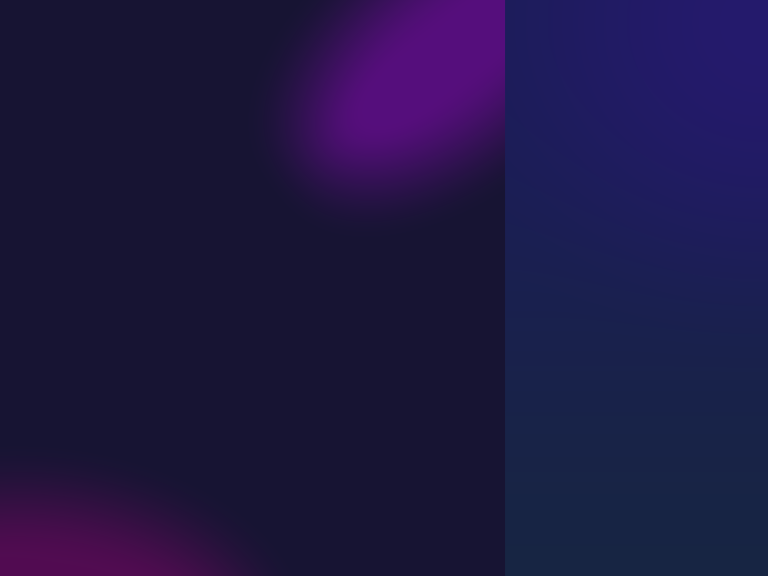
Write a WebGL 1 fragment shader that draws this background.

```glsl
precision highp float;

uniform vec2 u_resolution;

// Lengths are in canvas heights, angles in radians
const vec3 NIGHT = vec3(0.090, 0.078, 0.200);
const vec3 VIOLET = vec3(0.335, 0.055, 0.485);
const vec3 MAGENTA = vec3(0.318, 0.045, 0.318);
const vec3 PANEL_LOW = vec3(0.090, 0.145, 0.260);
const vec3 PANEL_HIGH = vec3(0.106, 0.112, 0.340);
const vec3 INDIGO = vec3(0.143, 0.100, 0.425);

const vec2 VIOLET_CENTER = vec2(0.781, 0.905);
const vec2 VIOLET_RADII = vec2(0.288, 0.150);
const float VIOLET_TILT = 0.66;
const vec2 MAGENTA_CENTER = vec2(0.104, -0.059);
const vec2 MAGENTA_RADII = vec2(0.330, 0.182);
const float MAGENTA_TILT = -0.17;
const float BLUR = 0.108;

const float PANEL_EDGE = 0.877;
const vec2 INDIGO_CENTER = vec2(1.325, 0.960);
const float INDIGO_REACH = 0.62;

// Approximate signed distance to a tilted ellipse
float ellipseDistance(vec2 p, vec2 radii, float tilt) {
  float c = cos(tilt);
  float s = sin(tilt);
  vec2 q = vec2(c * p.x + s * p.y, c * p.y - s * p.x) / radii;
  float k = length(q);
  float slope = max(length(q / radii), 0.001);
  return k < 0.01 ? -min(radii.x, radii.y) : k * (k - 1.0) / slope;
}

float softEllipse(vec2 p, vec2 radii, float tilt) {
  return 1.0 - smoothstep(-BLUR, BLUR, ellipseDistance(p, radii, tilt));
}

void main() {
  vec2 p = gl_FragCoord.xy / u_resolution.y;
  float pixel = 1.0 / u_resolution.y;

  // Dark field with two blurred ellipses
  vec3 color = NIGHT;
  color = mix(color, VIOLET, softEllipse(p - VIOLET_CENTER, VIOLET_RADII, VIOLET_TILT));
  color = mix(color, MAGENTA, softEllipse(p - MAGENTA_CENTER, MAGENTA_RADII, MAGENTA_TILT));

  // Right panel: vertical gradient with a corner glow
  vec3 panel = mix(PANEL_LOW, PANEL_HIGH, smoothstep(-0.1, 0.95, p.y));
  float glow = 1.0 - smoothstep(0.0, INDIGO_REACH, distance(p, INDIGO_CENTER));
  panel = mix(panel, INDIGO, glow);

  float panelMask = smoothstep(-0.5 * pixel, 0.5 * pixel, p.x - PANEL_EDGE);
  gl_FragColor = vec4(mix(color, panel, panelMask), 1.0);
}
```
